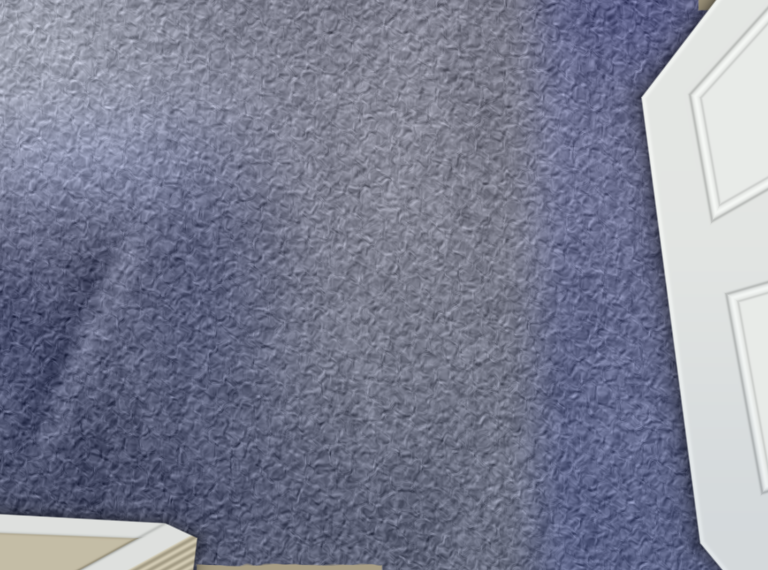
This texture is drawn by a WebGL 1 fragment shader. Its source:

```glsl
precision highp float;
// Blue-grey loop carpet seen from above, with a white panelled door and a corner of skirting.
uniform vec2 u_resolution;

float hash(vec2 p) {
  vec3 q = fract(vec3(p.xyx) * 0.1031);
  q += dot(q, q.yzx + 33.33);
  return fract((q.x + q.y) * q.z);
}

float noise(vec2 p) {
  vec2 i = floor(p), f = fract(p);
  f = f * f * (3.0 - 2.0 * f);
  return mix(mix(hash(i), hash(i + vec2(1.0, 0.0)), f.x),
             mix(hash(i + vec2(0.0, 1.0)), hash(i + vec2(1.0, 1.0)), f.x), f.y);
}

float fbm(vec2 p) {
  float sum = 0.0, amp = 0.5;
  for (int i = 0; i < 4; i++) {
    sum += amp * noise(p);
    p = mat2(1.6, 1.2, -1.2, 1.6) * p + 7.3;
    amp *= 0.5;
  }
  return sum;
}

// Signed distance to the line a-b, positive on its left
float side(vec2 p, vec2 a, vec2 b) {
  vec2 d = normalize(b - a), q = p - a;
  return d.x * q.y - d.y * q.x;
}

// Convex outline of three edges, positive inside
float wedge(vec2 p, vec2 a, vec2 b, vec2 c, vec2 d) {
  return min(side(p, a, b), min(side(p, b, c), side(p, c, d)));
}

float blob(vec2 p, vec2 centre, vec2 size) {
  vec2 q = (p - centre) / size;
  return exp(-dot(q, q));
}

float line(float d, float width) {
  return exp(-d * d / (width * width));
}

// Short curled yarn loops
float pile(vec2 p) {
  vec2 q = p * 125.0;
  q += 1.6 * vec2(noise(q * 0.6 + 11.0), noise(q * 0.6 + 47.0));
  return noise(q) + 0.45 * noise(q * 1.9 + 5.0);
}

vec3 carpet(vec2 p) {
  vec3 col = mix(vec3(0.385, 0.405, 0.48), vec3(0.455, 0.46, 0.525), smoothstep(0.0, 0.8, p.y));
  // Broad pools of light and shade
  col += vec3(0.17, 0.18, 0.17) * blob(p, vec2(0.0, 0.93), vec2(0.42, 0.24));
  col += vec3(0.06, 0.07, 0.10) * blob(p, vec2(0.16, 0.72), vec2(0.22, 0.12));
  col += vec3(0.05, 0.05, 0.04) * blob(p, vec2(0.72, 0.6), vec2(0.28, 0.5));
  col -= vec3(0.14, 0.13, 0.08) * blob(p, vec2(0.0, 0.42), vec2(0.22, 0.28));
  col -= vec3(0.09, 0.08, 0.04) * blob(p, vec2(0.36, 0.5), vec2(0.16, 0.3));
  col -= vec3(0.07, 0.07, 0.05) * blob(p, vec2(0.3, 0.1), vec2(0.4, 0.16));
  col += vec3(-0.04, -0.03, 0.035) * smoothstep(0.88, 1.0, p.x);
  col -= vec3(0.09, 0.09, 0.06) * blob(p, vec2(1.12, 0.98), vec2(0.14, 0.12));
  // Diagonal crease with a lit ridge beside it
  float crease = side(p, vec2(0.035, 0.178), vec2(0.228, 0.624));
  float extent = smoothstep(0.13, 0.28, p.y) * (1.0 - smoothstep(0.52, 0.66, p.y));
  col += extent * (0.085 * line(crease + 0.025, 0.026) - 0.065 * line(crease - 0.018, 0.025));
  col += 0.10 * (fbm(p * vec2(7.0, 5.0)) - 0.47);
  // Lit grain
  float relief = pile(p) - pile(p + vec2(0.0022, -0.0045));
  float grain = 0.16 * relief + 0.14 * (pile(p + 3.0) - 0.72);
  return col + grain * vec3(1.0, 1.0, 1.03);
}

vec3 moulding(vec3 col, float d) {
  col = mix(col, vec3(0.91, 0.92, 0.91), smoothstep(0.0, 0.02, d));
  col -= 0.15 * line(d, 0.0028) + 0.10 * line(d - 0.018, 0.0025);
  return col + 0.06 * line(d - 0.009, 0.004);
}

void main() {
  vec2 p = gl_FragCoord.xy / u_resolution * vec2(1.347, 1.0);
  float aa = 1.2 / u_resolution.y;
  vec3 col = carpet(p);

  // Pale floor strips at the bottom and the top right
  float strip = 0.009 - p.y + 0.006 * (noise(p * 60.0) - 0.5);
  strip = min(strip, min(p.x - 0.345, 0.67 - p.x));
  strip = max(strip, min(p.x - 1.225, p.y - 0.982));
  col = mix(col, vec3(0.66, 0.62, 0.52), smoothstep(-aa, aa, strip));

  // Door with its contact shadow
  float door = wedge(p, vec2(1.256, 1.0), vec2(1.125, 0.829), vec2(1.228, 0.047), vec2(1.267, 0.0));
  col *= 1.0 - 0.45 * exp(min(door, 0.0) * 65.0);
  vec3 paint = mix(vec3(0.83, 0.85, 0.86), vec3(0.89, 0.90, 0.89), smoothstep(0.0, 0.7, p.y));
  paint += 0.05 * line(door - 0.004, 0.004);
  float upper = wedge(p, vec2(1.347, 0.986), vec2(1.21, 0.834), vec2(1.249, 0.612), vec2(1.347, 0.668));
  float lower = wedge(p, vec2(1.347, 0.505), vec2(1.274, 0.484), vec2(1.337, 0.135), vec2(1.347, 0.138));
  paint = moulding(moulding(paint, upper), lower);
  col = mix(col, paint, smoothstep(-aa, aa, door));

  // Skirting corner: white top, beige recess, ridged end
  float trim = wedge(p, vec2(0.339, 0.0), vec2(0.346, 0.056), vec2(0.29, 0.082), vec2(0.0, 0.098));
  col *= 1.0 - 0.4 * exp(min(trim, 0.0) * 80.0);
  float mitre = side(p, vec2(0.14, 0.0), vec2(0.29, 0.082));
  float recess = min(mitre, -side(p, vec2(0.0, 0.065), vec2(0.228, 0.056)));
  vec3 wood = mix(vec3(0.87, 0.88, 0.87), vec3(0.77, 0.74, 0.65), smoothstep(-aa, aa, recess));
  wood -= 0.12 * line(mitre, 0.003) + 0.08 * line(recess, 0.003);
  float cap = side(p, vec2(0.225, 0.0), vec2(0.345, 0.066));
  wood = mix(wood, vec3(0.73, 0.70, 0.61) + 0.09 * cos(cap * 520.0), smoothstep(aa, -aa, cap));
  col = mix(col, wood, smoothstep(-aa, aa, trim));

  gl_FragColor = vec4(clamp(col, 0.0, 1.0), 1.0);
}
```
